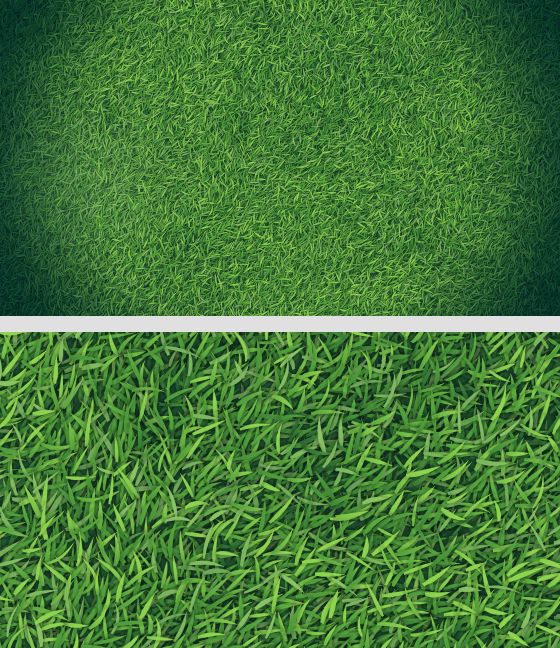
Top, the full canvas; bottom, a detail of the centre.
Give the GLSL for this texture, as a Shadertoy shader.

```glsl
#define LAYERS 9
#define CELL 0.0215
#define BLADE_LENGTH 0.039
#define BLADE_WIDTH 0.0049
#define LEAN 1.05
#define LEAN_SPREAD 1.6
#define TONE_LOW 0.28
#define TONE_HIGH 0.86
#define TONE_SPREAD 0.62
#define SHADOW 0.15
#define PALE_SHARE 0.16

vec4 hash4(vec3 p) {
    vec4 q = fract(p.xyzx * vec4(0.1031, 0.1030, 0.0973, 0.1099));
    q += dot(q, q.wzxy + 33.33);
    return fract((q.xxyz + q.yzzw) * q.zywx);
}

float valueNoise(vec2 p) {
    vec2 cell = floor(p), f = fract(p);
    f = f * f * (3.0 - 2.0 * f);
    float a = hash4(vec3(cell, 91.0)).x;
    float b = hash4(vec3(cell + vec2(1, 0), 91.0)).x;
    float c = hash4(vec3(cell + vec2(0, 1), 91.0)).x;
    float d = hash4(vec3(cell + vec2(1, 1), 91.0)).x;
    return mix(mix(a, b, f.x), mix(c, d, f.x), f.y);
}

// Green ramp from deep shade to sunlit tip
vec3 grassColour(float tone) {
    vec3 shade = vec3(0.08, 0.24, 0.16);
    vec3 dark = vec3(0.17, 0.41, 0.20);
    vec3 leaf = vec3(0.31, 0.62, 0.23);
    vec3 sunlit = vec3(0.56, 0.83, 0.31);
    vec3 colour = mix(shade, dark, smoothstep(0.0, 0.3, tone));
    colour = mix(colour, leaf, smoothstep(0.25, 0.68, tone));
    return mix(colour, sunlit, smoothstep(0.65, 1.1, tone));
}

// Signed distance to a bent, tapered blade; the second value runs root to tip
vec2 bladeShape(vec2 offset, float angle, float len, float width, float bend) {
    vec2 axis = vec2(cos(angle), sin(angle));
    float along = dot(offset, axis) / len;
    float across = dot(offset, vec2(-axis.y, axis.x));
    across -= bend * len * (along * along - 0.08);
    float s = clamp(along + 0.5, 0.0, 1.0);
    float halfWidth = 0.5 * width * (1.0 - s * s * s) * (0.65 + 0.35 * smoothstep(0.0, 0.3, s));
    float dist = max(abs(across) - halfWidth, (abs(along) - 0.5) * len);
    return vec2(dist, s);
}

void mainImage(out vec4 fragColor, in vec2 fragCoord) {
    vec2 uv = fragCoord / iResolution.xy;
    vec2 p = fragCoord / iResolution.y;
    float soft = 0.7 / iResolution.y;

    // Broad drifts of light and growth direction
    float drift = valueNoise(p * 5.0) * 0.5 + valueNoise(p * 13.0 + 7.0) * 0.5 - 0.5;
    float swirl = valueNoise(p * 7.0 + 31.0) - 0.5;
    vec2 hazeOffset = (uv - vec2(0.14, 0.42)) * vec2(7.0, 4.5);
    float mist = exp(-dot(hazeOffset, hazeOffset));
    vec3 colour = grassColour(0.08 + 0.15 * valueNoise(p * 90.0));

    // Blades, painted from the ground up
    for (int layer = 0; layer < LAYERS; layer++) {
        float level = float(layer) / float(LAYERS - 1);
        vec2 grid = p / CELL + hash4(vec3(float(layer), 5.0, 3.0)).xy * 17.0;
        vec2 home = floor(grid);
        for (int y = 1; y >= -1; y--)
        for (int x = -1; x <= 1; x++) {
            vec2 cell = home + vec2(x, y);
            vec4 place = hash4(vec3(cell, float(layer) + 11.0));
            vec4 look = hash4(vec3(cell, float(layer) + 47.0));
            vec2 offset = (grid - cell - place.xy) * CELL;
            float angle = LEAN + swirl + LEAN_SPREAD * (place.z + look.w - 1.0);
            float len = BLADE_LENGTH * mix(0.55, 1.05, place.w);
            float width = BLADE_WIDTH * mix(0.65, 1.15, look.x);
            float bend = 0.7 * (look.y - 0.5);

            vec2 blade = bladeShape(offset, angle, len, width, bend);
            float cover = 1.0 - smoothstep(-soft, soft, blade.x);
            float under = 1.0 - smoothstep(0.0, 0.0045, blade.x);
            float tone = mix(TONE_LOW, TONE_HIGH, level) + TONE_SPREAD * (look.z - 0.5);
            tone += 0.24 * (blade.y - 0.5) + 0.32 * drift;

            vec3 leaf = grassColour(tone);
            float pale = step(1.0 - PALE_SHARE - 0.25 * mist, fract(look.x * 7.3 + place.w));
            leaf = mix(leaf, vec3(0.51, 0.71, 0.40) * (0.6 + 0.45 * level), 0.75 * pale);
            colour *= 1.0 - SHADOW * under * (1.0 - cover);
            colour = mix(colour, leaf, cover);
        }
    }

    // Pale haze and dark teal vignette
    colour = mix(colour, vec3(0.36, 0.60, 0.36), 0.18 * mist);
    float rim = length((uv * 2.0 - 1.0) * vec2(1.0, 0.62));
    float vignette = smoothstep(0.64, 1.12, rim);
    colour = mix(colour, colour * vec3(0.12, 0.30, 0.34) + vec3(0.0, 0.06, 0.08), vignette);
    fragColor = vec4(colour, 1.0);
}
```
